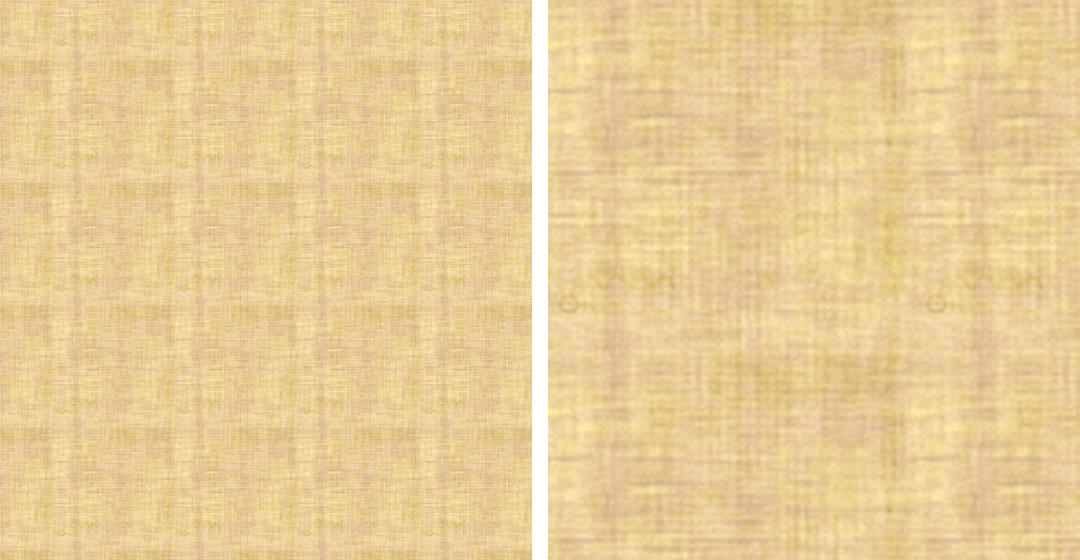
Left: the whole. Right: its middle third, enlarged.
Reproduce this texture procedurally as a Shadertoy shader.

```glsl
// Straw-coloured woven linen: one seamless square of cloth, tiled across the canvas.

float hash(vec2 p) {
    return fract(sin(dot(p, vec2(127.1, 311.7))) * 43758.5453);
}

// Value noise that wraps after one tile; cells is the lattice size, seed picks a layer.
float tileNoise(vec2 p, vec2 cells, float seed) {
    vec2 q = p * cells, i = floor(q), f = fract(q);
    f = f * f * (3.0 - 2.0 * f);
    vec2 a = mod(i, cells) + seed, b = mod(i + 1.0, cells) + seed;
    return mix(mix(hash(a), hash(vec2(b.x, a.y)), f.x),
               mix(hash(vec2(a.x, b.y)), hash(b), f.x), f.y) - 0.5;
}

// Soft stripe around a centre, wrapping at the tile edge.
float band(float x, float centre, float halfWidth) {
    float d = abs(fract(x - centre + 0.5) - 0.5);
    return smoothstep(halfWidth, halfWidth * 0.3, d);
}

float triangleWave(float x) {
    return abs(fract(x) - 0.5) * 4.0 - 1.0;
}

void mainImage(out vec4 fragColor, in vec2 fragCoord) {
    // Tile coordinates, measured from the top left
    vec2 uv = fragCoord / iResolution.y;
    vec2 p = fract(vec2(uv.x, 1.0 - uv.y) * 4.571);

    // Irregular warp and weft threads, long in one direction
    float warp = tileNoise(p, vec2(56, 9), 3.0) + 0.5 * tileNoise(p, vec2(90, 24), 17.0);
    float weft = tileNoise(p, vec2(8, 56), 31.0) + 0.6 * tileNoise(p, vec2(20, 84), 47.0);
    float grain = tileNoise(p, vec2(100), 71.0);
    float patches = tileNoise(p, vec2(6), 83.0);
    float blotch = tileNoise(p, vec2(22, 26), 97.0);

    // Regular open weave, stronger in some patches
    vec2 ribs = sin(6.2832 * p * vec2(38, 42));
    float warpArea = smoothstep(-0.2, 0.3, tileNoise(p, vec2(5, 4), 109.0));
    float weftArea = smoothstep(-0.2, 0.3, tileNoise(p, vec2(4, 5), 127.0));

    float light = 0.052 * warp + 0.065 * weft + 0.05 * grain + 0.025 * patches
                + 0.012 * (ribs.x * warpArea + ribs.y * weftArea);
    float gold = 0.7 * blotch + 0.5 * patches + 0.35 * weft;

    // Broad pale and shaded strips
    light += 0.018 * band(p.x, 0.5, 0.1) + 0.014 * band(p.y, 0.42, 0.07);
    float shade = band(p.y, 0.56, 0.08) * band(p.x, 0.1, 0.32) * (0.7 + blotch);
    light -= 0.034 * shade;
    gold += 0.3 * shade;

    // Rosy brown seam with a thin broken dark thread
    float seam = band(p.x, 0.625, 0.045) * (0.75 + 0.8 * blotch);
    float seamThread = band(p.x, 0.628 + 0.004 * sin(p.y * 37.7), 0.011);
    light -= 0.026 * seam + 0.04 * seamThread * (0.6 + grain);
    gold -= 0.4 * seam;

    // Golden zigzag stitch running down
    float stitch = band(p.x, 0.38 + 0.012 * triangleWave(p.y * 18.0), 0.016);
    stitch = 0.5 * band(p.x, 0.38, 0.04) + stitch * (0.6 + blotch);
    light -= 0.022 * stitch;
    gold += 0.4 * stitch;

    // Broken wavy dashes running across
    float dashes = band(p.y, 0.29 + 0.015 * triangleWave(p.x * 15.0), 0.018)
                 + band(p.y, 0.36 + 0.008 * triangleWave(p.x * 12.0), 0.014);
    dashes *= band(p.x, 0.82, 0.42) * smoothstep(-0.25, 0.2, blotch);
    light -= 0.035 * dashes;
    gold += 0.4 * dashes;

    // Small concentric knot
    float r = length((p - vec2(0.505, 0.35)) * vec2(1.0, 1.15));
    float knot = smoothstep(0.06, 0.03, r) * (0.5 + 0.5 * cos(r * 260.0));
    light -= 0.045 * knot;
    gold += 0.3 * knot;

    // Thin rosy weft lines
    for (int i = 0; i < 4; i++) {
        float k = float(i);
        float y = 0.76 + 0.075 * k + 0.015 * hash(vec2(k, 5.0));
        float line = band(p.y, y, 0.011) * smoothstep(-0.25, 0.2, tileNoise(p, vec2(7, 3), 140.0 + k));
        light -= 0.036 * line;
        gold -= 0.35 * line;
    }

    // Straw colour, drifting between rose and gold
    vec3 straw = vec3(0.913, 0.802, 0.588);
    vec3 color = straw + light * vec3(1.0, 1.1, 1.3) + gold * vec3(-0.006, 0.012, -0.085);
    fragColor = vec4(clamp(color, 0.0, 1.0), 1.0);
}
```
